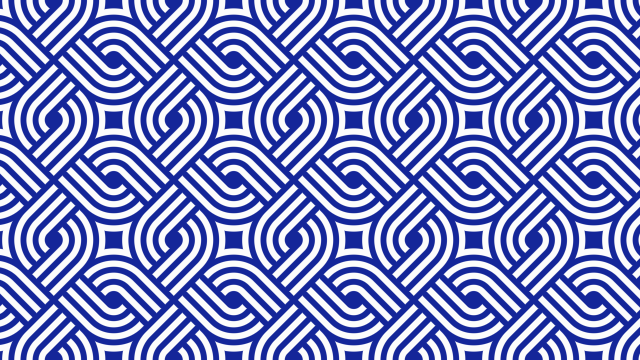
Reproduce this pattern procedurally as a WebGL 2 fragment shader.

```glsl
#version 300 es
precision highp float;

uniform vec2 u_resolution;
out vec4 outColor;

const vec3 BLUE = vec3(0.08, 0.15, 0.60);
const vec3 WHITE = vec3(0.99);
const float REPEATS_DOWN = 3.0;              // repeats per canvas height
const vec2 EYE_CENTER = vec2(0.316, 0.5);    // one horizontal eye, in canvas heights
const float LINE_WIDTH = 0.515;              // white line, as a share of the line pitch
const float LINES_PER_BAND = 3.0;
const float EDGE_SOFTNESS = 0.7;             // half-width of edge blending, in pixels

const float CELL = 2.0 * LINES_PER_BAND + 1.0;   // diamond cell side, in line pitches
const float HALF_LINE = 0.5 * LINE_WIDTH;

// Signed distance to white lines centred on 1, 2, ... count
float lines(float d, float count) {
    return abs(d - clamp(round(d), 1.0, count)) - HALF_LINE;
}

// Signed distance to the white lines of one cell; q is measured from its eye
float wovenCell(vec2 q) {
    // Quarter rings, with one extra ring that frames the small squares
    if (q.x * q.y < 0.0) return lines(length(q), LINES_PER_BAND + 1.0);

    // Straight band on top, and the stubs of the band that dips below it
    vec2 a = abs(q);
    float over = max(lines(a.x, LINES_PER_BAND), a.y - LINES_PER_BAND - HALF_LINE);
    float under = max(lines(a.y, LINES_PER_BAND), a.x - HALF_LINE);
    return min(over, under);
}

void main() {
    // Line pitches per canvas height
    float scale = REPEATS_DOWN * CELL * sqrt(2.0);
    vec2 p = (gl_FragCoord.xy / u_resolution.y - EYE_CENTER) * scale;

    // Diagonal grid of cells
    vec2 diagonal = vec2(p.x + p.y, p.x - p.y) * inversesqrt(2.0);
    vec2 cell = floor(diagonal / CELL + 0.5);
    vec2 q = diagonal - CELL * cell;

    // Every other cell is a quarter turn: horizontal and vertical eyes
    if (mod(cell.x + cell.y, 2.0) > 0.5) q = vec2(q.y, -q.x);

    float soft = EDGE_SOFTNESS * scale / u_resolution.y;
    float ink = 1.0 - smoothstep(-soft, soft, wovenCell(q));
    outColor = vec4(mix(BLUE, WHITE, ink), 1.0);
}
```
